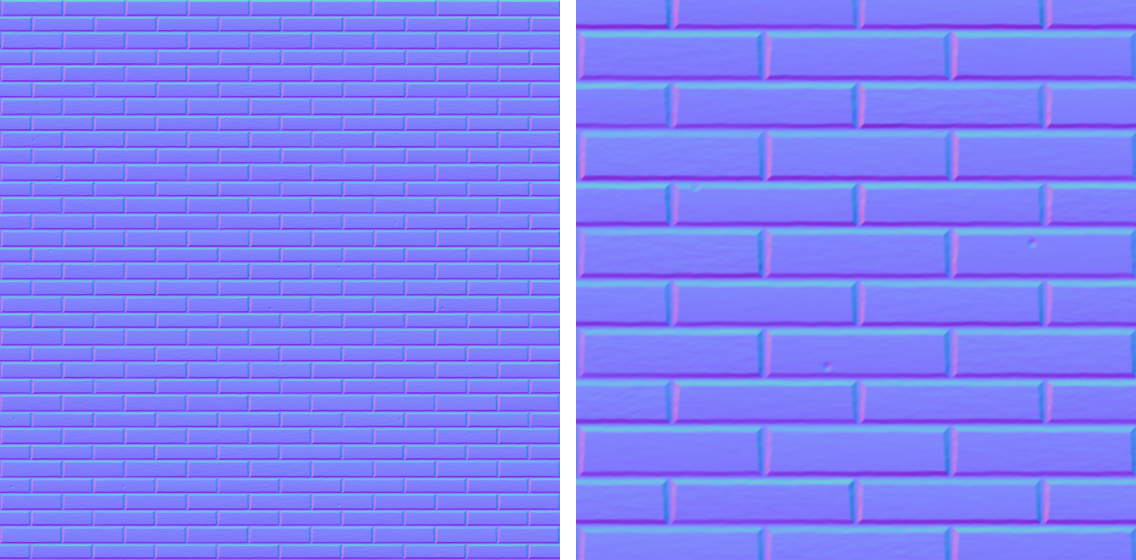
Left: the whole. Right: its middle third, enlarged.
Give the GLSL for this texture map, as a Shadertoy shader.

```glsl
// Tangent-space normal map of a worn running-bond brick wall, 9 bricks by 34 rows.

const vec2 BRICKS = vec2(9.0, 34.0);
const float PI = 3.14159;
const float JOINT_HALF_GAP = 0.0005;
const float CORNER_RADIUS = 0.0018;
const float BRICK_RISE = 0.00145;
const float SAMPLE_STEP = 0.0008;

float hash(vec2 cell, float seed) {
    return fract(sin(dot(cell, vec2(127.1, 311.7)) + seed * 74.7) * 43758.5);
}

float roundedBox(vec2 p, vec2 halfSize, float radius) {
    vec2 d = abs(p) - halfSize + radius;
    return length(max(d, 0.0)) + min(max(d.x, d.y), 0.0) - radius;
}

// Sum of turned and warped waves, finer and weaker with each layer
float layeredSines(vec2 p) {
    float sum = 0.0;
    float weight = 0.5;
    for (int i = 0; i < 4; i++) {
        sum += weight * sin(p.x + 1.3 * sin(p.y)) * cos(p.y + 0.8 * sin(p.x * 0.7));
        p = mat2(1.4, 0.7, -0.7, 1.4) * p + 2.3;
        weight *= 0.6;
    }
    return sum;
}

// Sparse round pits, at most one per cell
float pits(vec2 p, float cells, float radius, float amount) {
    vec2 cell = floor(p * cells);
    vec2 center = 0.25 + 0.5 * vec2(hash(cell, 1.0), hash(cell, 2.0));
    float dist = length(fract(p * cells) - center) / cells;
    return step(1.0 - amount, hash(cell, 3.0)) * (1.0 - smoothstep(0.0, radius, dist));
}

float wallHeight(vec2 p) {
    // Courses alternate slightly in height and drift sideways
    float v = (p.y - 0.0008) * BRICKS.y;
    v += 0.018 * sin(v * 1.7) - 0.025 * cos(PI * v);
    float row = floor(v);
    float shift = 0.0025 * p.y + 0.0018 * (hash(vec2(row, 0.0), 4.0) - 0.5);
    float u = (p.x - shift) * BRICKS.x + 0.5 * mod(row + 1.0, 2.0);
    vec2 brick = vec2(floor(u), row);
    vec2 q = (vec2(u, v) - brick - 0.5) / BRICKS;

    // Bevelled outline, with a softer slope along the upper edge
    float wobble = 0.0004 * layeredSines(p * vec2(170.0, 260.0));
    float inside = wobble - roundedBox(q, 0.5 / BRICKS - JOINT_HALF_GAP, CORNER_RADIUS);
    float bevelWidth = mix(0.0034, 0.0044, smoothstep(-0.008, 0.008, q.y));
    float bevel = smoothstep(0.0, bevelWidth, inside);

    // Face tilt, streaks and grain differ from brick to brick
    vec2 tilt = vec2(0.012, 0.06) * (vec2(hash(brick, 5.0), hash(brick, 6.0)) - 0.5);
    float roughness = mix(0.4, 1.3, hash(brick, 7.0));
    float streaks = layeredSines(p * vec2(110.0, 420.0) + 9.0 * hash(brick, 8.0));
    float grain = layeredSines(p * vec2(480.0, 620.0));
    float face = BRICK_RISE + dot(tilt, q) + roughness * (0.00009 * streaks + 0.00004 * grain);
    face -= 0.0007 * pits(p, 26.0, 0.0035, 0.04);
    return bevel * face - 3.0 * q.y * q.y;
}

// The red axis points toward the left
vec3 wallNormal(vec2 p, float stepSize) {
    vec2 e = vec2(stepSize, 0.0);
    float slopeX = (wallHeight(p + e.xy) - wallHeight(p - e.xy)) / (2.0 * stepSize);
    float slopeY = (wallHeight(p + e.yx) - wallHeight(p - e.yx)) / (2.0 * stepSize);
    return normalize(vec3(slopeX, -slopeY, 1.0));
}

void mainImage(out vec4 fragColor, in vec2 fragCoord) {
    vec2 p = fragCoord / iResolution.xy;
    vec3 normal = wallNormal(p, SAMPLE_STEP);

    // Outer rim leans up at the top and down at the bottom
    float rim = smoothstep(0.996, 1.0, p.y) - smoothstep(0.004, 0.0, p.y);
    normal = normalize(normal + vec3(0.0, 0.3 * rim, 0.0));

    vec3 color = 0.5 + 0.5 * normal;
    color.r -= 0.06 * smoothstep(0.1, 0.5, normal.y);
    color.b -= 0.01 + 0.2 * (1.0 - normal.z);
    fragColor = vec4(color, 1.0);
}
```
